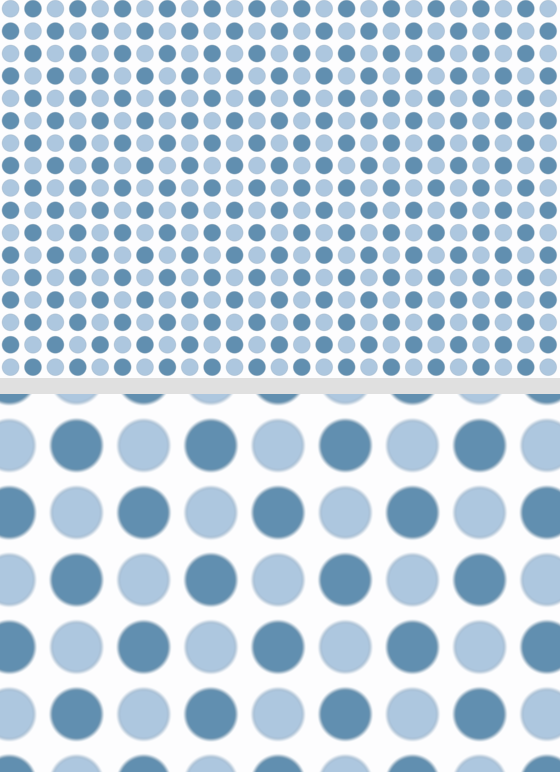
Top: the whole. Bottom: its middle third, enlarged.
Reproduce this pattern procedurally as a WebGL 2 fragment shader.

```glsl
#version 300 es
precision highp float;
// Checkered grid of pale and deep blue dots on white, 25 across and 17 down.

uniform vec2 u_resolution;
out vec4 fragColor;

void main() {
    // Square cells, counted from the upper left corner
    float cellsPerPixel = 25.0 / u_resolution.x;
    vec2 fromTopLeft = vec2(gl_FragCoord.x, u_resolution.y - gl_FragCoord.y);
    vec2 grid = fromTopLeft * cellsPerPixel + vec2(0.028, 0.11);
    vec2 cell = floor(grid);

    // Signed distance to the dot in this cell
    float dist = length(grid - cell - 0.5) - 0.385;

    // Colours alternate along rows and columns
    float isDeep = mod(cell.x + cell.y, 2.0);
    vec3 dotColor = mix(vec3(0.68, 0.78, 0.875), vec3(0.38, 0.56, 0.69), isDeep);

    // Faint grey rim, then a soft edge into the white ground
    float softness = max(0.04, 0.75 * cellsPerPixel);
    vec3 rimColor = mix(dotColor, vec3(0.50, 0.56, 0.60), 0.22);
    dotColor = mix(dotColor, rimColor, smoothstep(-0.06, 0.0, dist));
    float coverage = 1.0 - smoothstep(-softness, softness, dist);
    fragColor = vec4(mix(vec3(0.993, 0.993, 0.997), dotColor, coverage), 1.0);
}
```
